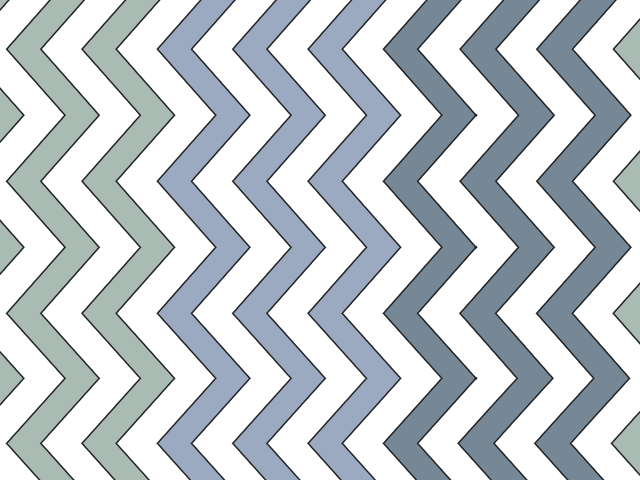
Reproduce this pattern procedurally as a WebGL 1 fragment shader.

```glsl
precision highp float;
// Vertical zigzag ribbons in groups of three colours, with thin dark outlines on white.

uniform vec2 u_resolution;

// Lengths are fractions of the canvas height.
const float PITCH = 0.1570;
const float SWING = 0.1215;
const float PERIOD = 0.2752;
const float FIRST_BEND = 0.1024;
const float LINE_HALF = 0.00155;
const vec3 PAPER = vec3(1.0);
const vec3 INK = vec3(0.12, 0.125, 0.13);
const vec3 SAGE = vec3(0.663, 0.733, 0.702);
const vec3 PERIWINKLE = vec3(0.612, 0.667, 0.757);
const vec3 SLATE = vec3(0.463, 0.533, 0.584);

// Antialiased coverage of the region where the signed distance is negative.
float coverage(float dist, float pixel) {
  return clamp(0.5 - dist / pixel, 0.0, 1.0);
}

// Rows counted downward; the lowest row is slightly compressed.
float rowPhase(float down) {
  float rows = (down - FIRST_BEND) / PERIOD;
  return rows + 0.016 * max(rows - 2.0, 0.0);
}

// 0 at the left bends, 1 at the right bends.
float zigzag(float rows) {
  return 1.0 - abs(2.0 * fract(rows) - 1.0);
}

// The last ribbons are spaced wider and lean a little near the bottom.
float ribbonLeft(float index, float down) {
  float spread = 0.0027 * max(index - 5.0, 0.0);
  float lean = 0.004 * smoothstep(0.6, 0.9, down) * step(5.5, index);
  return 0.0139 + PITCH * index + spread - lean;
}

float ribbonWidth(float index) {
  return 0.0712 + 0.0033 * step(5.5, index);
}

// Three ribbons per colour, repeating after nine.
vec3 ribbonColor(float index) {
  float group = floor(mod(index + 1.0, 9.0) / 3.0);
  vec3 color = mix(SAGE, PERIWINKLE, step(0.5, group));
  return mix(color, SLATE, step(1.5, group));
}

void main() {
  float pixel = 1.0 / u_resolution.y;
  vec2 p = gl_FragCoord.xy * pixel;
  float down = 1.0 - p.y;
  float rows = rowPhase(down);
  float offset = SWING * zigzag(rows);
  float slope = 2.0 * SWING / PERIOD;
  float slant = inversesqrt(1.0 + slope * slope);
  vec3 color = PAPER;

  for (int i = -1; i <= 8; i++) {
    float index = float(i);
    float left = ribbonLeft(index, down);
    float halfWidth = 0.5 * ribbonWidth(index);

    // Ribbon fill and mitred outline
    float center = left + halfWidth + offset;
    float edge = (abs(p.x - center) - halfWidth) * slant;
    color = mix(color, ribbonColor(index), coverage(edge, pixel));
    color = mix(color, INK, coverage(abs(edge) - LINE_HALF, pixel));

    // Blunt ink knots on the right tips of the first slate ribbon
    if (i == 5) {
      vec2 tip = vec2(p.x - left - 2.0 * halfWidth - SWING,
                      (fract(rows) - 0.5) * PERIOD);
      color = mix(color, INK, coverage(length(tip) - 0.0028, pixel));
    }
  }

  gl_FragColor = vec4(color, 1.0);
}
```
